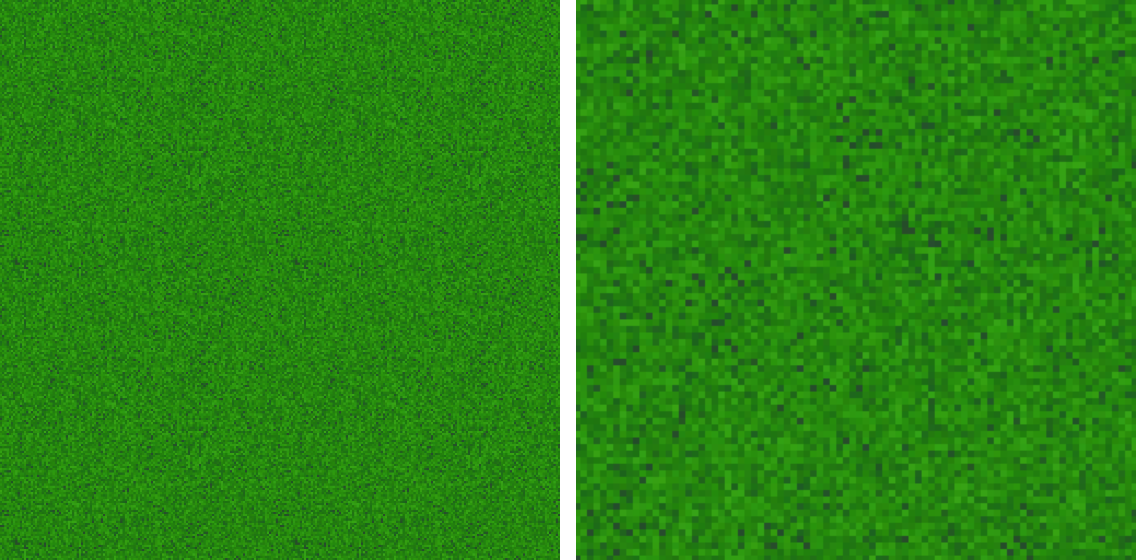
Left, the full canvas; right, a detail of the centre.
Reproduce this texture procedurally as a three.js fragment shader.

```glsl
// Mown grass seen from above: a fine mosaic of square green grains.
#define REPEATS 2.0        // whole repeats of the patch per side
#define GRAINS 128.0       // grains along one patch
#define PATCHES 16.0       // soft light and dark areas along one patch
#define PATCH_DEPTH 0.08   // how far the soft areas shift the tone
#define TINT_JITTER 0.025  // random spread of red and blue
#define EDGE 0.15          // half width of the grain edge, in grains

varying vec2 vUv;

float hash(vec2 p, float seed) {
  vec3 q = fract(vec3(p.xyx + seed) * vec3(0.1031, 0.1030, 0.0973));
  q += dot(q, q.yzx + 33.33);
  return fract((q.x + q.y) * q.z);
}

// Value noise that wraps after a whole number of cells.
float wrappedNoise(vec2 p, float period) {
  vec2 cell = floor(p);
  vec2 f = fract(p);
  f = f * f * (3.0 - 2.0 * f);
  vec2 lo = mod(cell, period);
  vec2 hi = mod(cell + 1.0, period);
  float bottom = mix(hash(lo, 7.0), hash(vec2(hi.x, lo.y), 7.0), f.x);
  float top = mix(hash(vec2(lo.x, hi.y), 7.0), hash(hi, 7.0), f.x);
  return mix(bottom, top, f.y);
}

float ramp(float from, float to, float x) {
  return clamp((x - from) / (to - from), 0.0, 1.0);
}

// Stops sit at cumulative shares, so an even tone gives the right mix.
vec3 grassColor(float tone) {
  vec3 shade = vec3(0.15, 0.30, 0.17);
  vec3 deep = vec3(0.12, 0.38, 0.12);
  vec3 dark = vec3(0.12, 0.44, 0.08);
  vec3 middle = vec3(0.13, 0.48, 0.06);
  vec3 fresh = vec3(0.15, 0.54, 0.05);
  vec3 light = vec3(0.18, 0.60, 0.06);
  vec3 tip = vec3(0.21, 0.64, 0.08);
  vec3 color = mix(shade, deep, ramp(0.005, 0.03, tone));
  color = mix(color, dark, ramp(0.03, 0.105, tone));
  color = mix(color, middle, ramp(0.105, 0.29, tone));
  color = mix(color, fresh, ramp(0.29, 0.595, tone));
  color = mix(color, light, ramp(0.595, 0.89, tone));
  return mix(color, tip, ramp(0.89, 1.0, tone));
}

// One flat grain: random tone, soft area shift and a little tint.
vec3 grainColor(vec2 grain) {
  vec2 id = mod(grain, GRAINS);
  float area = wrappedNoise((id + 0.5) * PATCHES / GRAINS, PATCHES) - 0.5;
  float tone = clamp(hash(id, 1.0) + PATCH_DEPTH * area, 0.0, 1.0);
  vec2 tint = vec2(hash(id, 211.0), hash(id, 419.0)) - 0.5;
  return grassColor(tone) + TINT_JITTER * vec3(tint.x, 0.0, tint.y);
}

void main() {
  // Blend the four nearest grains across a narrow edge.
  vec2 p = vUv * REPEATS * GRAINS - 0.5;
  vec2 grain = floor(p);
  vec2 blend = smoothstep(0.5 - EDGE, 0.5 + EDGE, fract(p));
  vec3 bottom = mix(grainColor(grain), grainColor(grain + vec2(1.0, 0.0)), blend.x);
  vec3 top = mix(grainColor(grain + vec2(0.0, 1.0)), grainColor(grain + 1.0), blend.x);
  gl_FragColor = vec4(mix(bottom, top, blend.y), 1.0);
}
```
